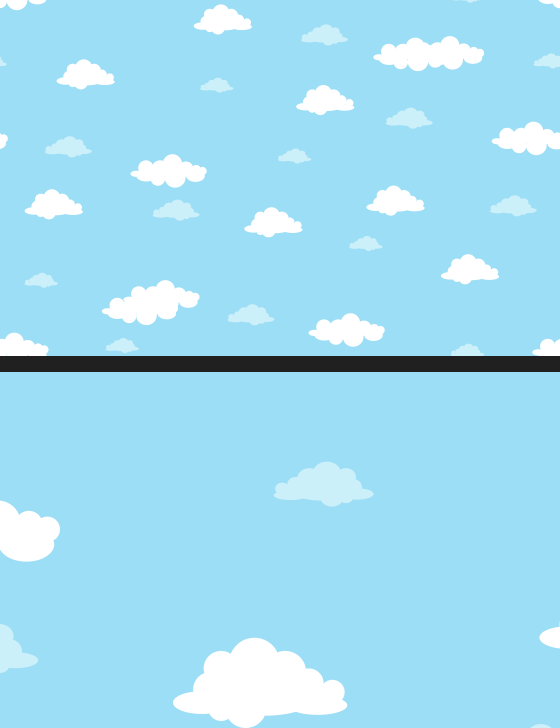
Top: the whole. Bottom: its middle third, enlarged.
A Shadertoy shader for this pattern:

```glsl
// Flat cartoon sky: white clouds alternating with smaller, paler ones.
// Each cloud is a union of ellipses; their centres follow a jittered lattice
// that wraps around the canvas, so the sky tiles in both directions.

const vec3 SKY   = vec3(0.61, 0.87, 0.96);
const vec3 PALE  = vec3(0.80, 0.94, 0.98);
const vec3 WHITE = vec3(1.0);

const int   CLOUDS       = 26;                  // even: white and pale alternate
const int   LATTICE_STEP = 5;                   // rows climbed from one cloud to the next
const vec2  JITTER       = vec2(0.082, 0.100);  // full range, in canvas heights
const float SEED         = 3.7;

// Half widths of the clouds, in canvas heights
const float WIDE_SIZE       = 0.108;
const float HEAP_SIZE       = 0.082;
const float PALE_LARGE_SIZE = 0.066;
const float PALE_SMALL_SIZE = 0.047;
const float PALE_SQUASH     = 0.87;

// Half offsets between the two halves of a double cloud
const vec2 DOUBLE_SLANTED = vec2(0.28, 0.15);
const vec2 DOUBLE_LEVEL   = vec2(0.45, 0.02);

// Puffs as centre.xy, radii.xy, for a cloud spanning -1..1
const int PUFFS = 11;
const vec4 HEAP[PUFFS] = vec4[](
    vec4(-0.07,  0.23, 0.29, 0.29), vec4(-0.45,  0.17, 0.20, 0.20),
    vec4( 0.28,  0.13, 0.24, 0.24), vec4( 0.55,  0.00, 0.17, 0.17),
    vec4( 0.82, -0.10, 0.14, 0.14), vec4(-0.67, -0.22, 0.33, 0.13),
    vec4(-0.17, -0.27, 0.24, 0.24), vec4(-0.45, -0.28, 0.15, 0.15),
    vec4( 0.65, -0.25, 0.34, 0.11), vec4(-0.57, -0.07, 0.20, 0.20),
    vec4( 0.05, -0.08, 0.66, 0.29));
const vec4 WIDE[PUFFS] = vec4[](
    vec4( 0.10,  0.19, 0.25, 0.25), vec4(-0.59,  0.08, 0.20, 0.20),
    vec4(-0.22,  0.06, 0.22, 0.22), vec4( 0.45,  0.05, 0.20, 0.20),
    vec4( 0.72,  0.04, 0.12, 0.12), vec4( 0.88,  0.00, 0.11, 0.11),
    vec4( 0.70, -0.13, 0.24, 0.15), vec4(-0.84, -0.07, 0.15, 0.08),
    vec4(-0.58, -0.12, 0.26, 0.15), vec4(-0.28, -0.19, 0.19, 0.19),
    vec4( 0.17, -0.17, 0.27, 0.26));

vec2 hash2(float n) {
    return fract(sin(vec2(n * 12.99 + SEED, n * 78.23 + SEED)) * 4375.85);
}

// Approximate signed distance to an ellipse
float ellipse(vec2 p, vec2 radii) {
    float k = length(p / radii);
    return k * (k - 1.0) / max(length(p / (radii * radii)), 1e-4);
}

float heapCloud(vec2 p) {
    float d = 9.0;
    for (int i = 0; i < PUFFS; i++) d = min(d, ellipse(p - HEAP[i].xy, HEAP[i].zw));
    return d;
}

float wideCloud(vec2 p) {
    float d = 9.0;
    for (int i = 0; i < PUFFS; i++) d = min(d, ellipse(p - WIDE[i].xy, WIDE[i].zw));
    return d;
}

// White clouds: doubles, wide ones and heaps, chosen by index
float whiteCloud(vec2 p, int index) {
    if (index % 7 == 3) {
        vec2 offset = index < 7 ? DOUBLE_SLANTED : DOUBLE_LEVEL;
        p /= WIDE_SIZE;
        return WIDE_SIZE * min(wideCloud(p - offset), wideCloud(p + offset));
    }
    if (index % 4 == 0) return WIDE_SIZE * wideCloud(p / WIDE_SIZE);
    return HEAP_SIZE * heapCloud(p / HEAP_SIZE);
}

// Pale clouds: mirrored, flattened heaps in two sizes
float paleCloud(vec2 p, int index) {
    float size = index % 2 == 0 ? PALE_SMALL_SIZE : PALE_LARGE_SIZE;
    return size * PALE_SQUASH * heapCloud(p / (size * vec2(-1.0, PALE_SQUASH)));
}

void mainImage(out vec4 fragColor, in vec2 fragCoord) {
    float pixel = 1.0 / iResolution.y;
    vec2 canvas = vec2(iResolution.x * pixel, 1.0);
    vec2 p = fragCoord * pixel;

    float whiteDist = 9.0, paleDist = 9.0;
    for (int i = 0; i < CLOUDS; i++) {
        // Lattice point plus jitter, then the nearest wrapped copy
        vec2 cell = vec2(i, (i * LATTICE_STEP) % CLOUDS) + 0.5;
        vec2 centre = cell / float(CLOUDS) * canvas + (hash2(float(i)) - 0.5) * JITTER;
        vec2 q = p - centre;
        q -= canvas * round(q / canvas);

        // Skip clouds that are too far away to show
        if (abs(q.x) > 2.0 * WIDE_SIZE || abs(q.y) > WIDE_SIZE) continue;
        if (i % 2 == 0) whiteDist = min(whiteDist, whiteCloud(q, i / 2));
        else paleDist = min(paleDist, paleCloud(q, i / 2));
    }

    // Smooth edges about one pixel wide
    vec3 color = mix(SKY, PALE, clamp(0.5 - paleDist / pixel, 0.0, 1.0));
    color = mix(color, WHITE, clamp(0.5 - whiteDist / pixel, 0.0, 1.0));
    fragColor = vec4(color, 1.0);
}
```
